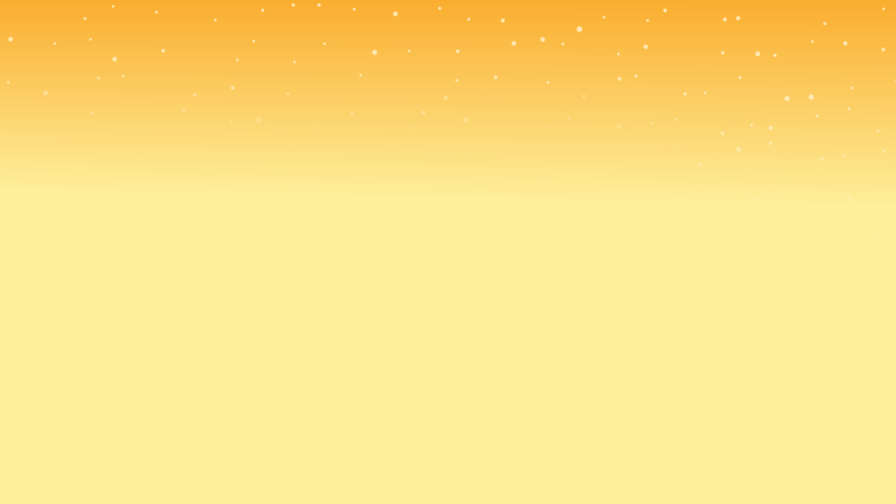
A Shadertoy shader for this background:

```glsl
#define TOP_COLOR vec3(0.98, 0.68, 0.185)
#define BASE_COLOR vec3(0.996, 0.937, 0.605)
#define DOT_COLOR vec3(1.0, 0.97, 0.84)
#define GRADIENT_DEPTH 0.378
#define GRADIENT_TILT 0.018
#define CELL_SIZE 0.069
#define DOT_DENSITY 0.8
#define DOT_RADIUS vec2(0.0025, 0.0062)
#define DOT_OPACITY 0.75
#define DOT_REACH vec2(0.34, 0.54)

float hash(vec2 p) {
    return fract(sin(dot(p, vec2(127.1, 311.7))) * 43758.5453);
}

// Coverage of one randomly placed round dot per grid cell
float scatteredDots(vec2 p, float pixel) {
    vec2 cell = floor(p / CELL_SIZE);
    vec2 jitter = vec2(hash(cell), hash(cell + 17.3));
    vec2 center = (cell + mix(vec2(0.12), vec2(0.88), jitter)) * CELL_SIZE;
    float size = pow(hash(cell + 41.7), 3.0);
    float radius = mix(DOT_RADIUS.x, DOT_RADIUS.y, size);
    float edge = length(p - center) - radius;
    float present = step(hash(cell + 73.1), DOT_DENSITY);
    return present * (1.0 - smoothstep(-pixel, pixel, edge));
}

void mainImage(out vec4 fragColor, in vec2 fragCoord) {
    // x runs along the width and y down from the top, in canvas heights
    vec2 p = vec2(fragCoord.x, iResolution.y - fragCoord.y) / iResolution.y;
    float pixel = 1.0 / iResolution.y;

    // Warm band fading into the flat base, slightly deeper to the right
    float depth = GRADIENT_DEPTH + GRADIENT_TILT * p.x;
    vec3 color = mix(TOP_COLOR, BASE_COLOR, clamp(p.y / depth, 0.0, 1.0));

    // Pale dots fade downward and reach lower near the right side
    float across = p.x * iResolution.y / iResolution.x;
    float reach = mix(DOT_REACH.x, DOT_REACH.y, smoothstep(0.71, 0.83, across));
    float fade = 1.0 - smoothstep(0.25 * reach, reach, p.y);
    color = mix(color, DOT_COLOR, DOT_OPACITY * fade * scatteredDots(p, pixel));

    fragColor = vec4(color, 1.0);
}
```
